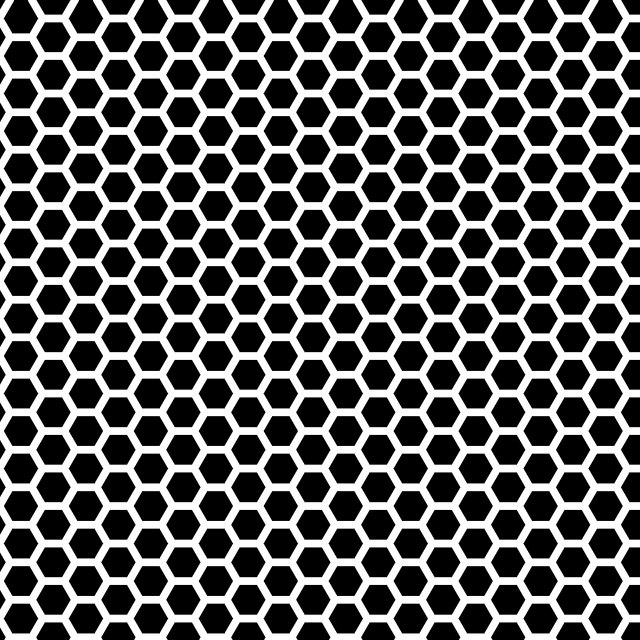
Write a WebGL 2 fragment shader that draws this pattern.

```glsl
#version 300 es
precision highp float;
// Honeycomb mesh: white walls around black flat-topped hexagons.
// Two interleaved rectangular lattices give the nearest cell centre; the
// distance to that cell's walls is then thresholded with a soft pixel edge.

#define CELL_HEIGHT 0.0586             // distance between rows, in canvas heights
#define WALL_WIDTH 0.0121              // full thickness of a wall
#define FIRST_CENTRE vec2(0.0328, 0.0289) // first cell, from the top left
#define WALL_COLOUR vec3(0.995)
#define HOLE_COLOUR vec3(0.0)

uniform vec2 u_resolution;
out vec4 fragColor;

const float SQRT3 = 1.7320508;

// Centre of the hexagon of unit height that contains p.
vec2 nearestCentre(vec2 p) {
    vec2 spacing = vec2(SQRT3, 1.0);
    vec2 even = floor(p / spacing + 0.5) * spacing;
    vec2 odd = (floor(p / spacing) + 0.5) * spacing;
    vec2 toEven = p - even, toOdd = p - odd;
    return dot(toEven, toEven) < dot(toOdd, toOdd) ? even : odd;
}

float segmentDistance(vec2 p, vec2 a, vec2 b) {
    vec2 ab = b - a;
    float t = clamp(dot(p - a, ab) / dot(ab, ab), 0.0, 1.0);
    return length(p - a - t * ab);
}

// Distance to the centre line of the nearest wall.
float wallDistance(vec2 p) {
    vec2 centre = nearestCentre(p);
    vec2 local = p - centre;
    vec2 q = abs(local);
    float slanted = segmentDistance(q, vec2(0.5 / SQRT3, 0.5), vec2(1.0 / SQRT3, 0.0));
    float level = 0.5 - q.y;

    // Cells of the top row stay open, leaving rounded wall ends.
    bool openTop = abs(centre.y) < 0.25 && local.y < 0.0;
    return openTop ? slanted : min(slanted, level);
}

void main() {
    vec2 uv = gl_FragCoord.xy / u_resolution.y;
    vec2 fromTop = vec2(uv.x, 1.0 - uv.y);
    float dist = wallDistance((fromTop - FIRST_CENTRE) / CELL_HEIGHT) * CELL_HEIGHT;

    // One-pixel coverage ramp across the wall edge.
    float wall = clamp((0.5 * WALL_WIDTH - dist) * u_resolution.y + 0.5, 0.0, 1.0);
    fragColor = vec4(mix(HOLE_COLOUR, WALL_COLOUR, wall), 1.0);
}
```
